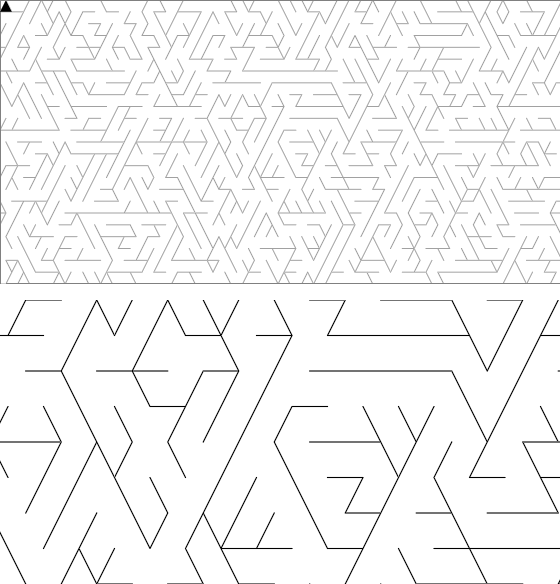
Top, the full canvas; bottom, a detail of the centre.
A Shadertoy shader for this pattern:

```glsl
float hash(vec3 v) {
    return fract(sin(dot(v, vec3(127.1, 311.7, 74.7))) * 43758.5453);
}

// Skewed lattice to plane: one unit per row, odd rows shifted by half a cell
vec2 toPlane(vec2 v) {
    return vec2(v.x + 0.5 * v.y + 0.5, v.y);
}

float segmentDistance(vec2 p, vec2 a, vec2 b) {
    vec2 ab = b - a;
    float t = clamp(dot(p - a, ab) / dot(ab, ab), 0.0, 1.0);
    return length(p - a - ab * t);
}

// Each vertex grows one wall; runs along a lattice line favour straight walls
vec2 wallStep(vec2 v) {
    float bestScore = -1.0;
    vec2 chosen = vec2(1.0, 0.0);
    for (int k = 0; k < 3; k++) {
        float family = float(k);
        vec2 along = k == 0 ? vec2(1.0, 0.0) : vec2(float(1 - k), 1.0);
        float line = k == 0 ? v.y : k == 1 ? v.x : v.x + v.y;
        float place = k == 0 ? v.x : v.y;
        float run = floor((place + 5.0 * hash(vec3(line, 3.0, family))) / 4.0);
        float score = hash(vec3(line, run, family))
                    + 0.9 * hash(vec3(v, family + 7.0))
                    + (k == 0 ? 0.06 : 0.0);
        if (score > bestScore) {
            bestScore = score;
            // Slanted walls lean downward more often than upward
            float up = k == 0 ? 0.5 : 0.35;
            chosen = hash(vec3(line, run, family + 3.0)) < up ? along : -along;
        }
    }
    return chosen;
}

void mainImage(out vec4 fragColor, in vec2 fragCoord) {
    const float rows = 24.0;
    float pixel = rows / iResolution.y;
    vec2 p = fragCoord * pixel;
    float right = iResolution.x * pixel;

    // Nearest wall among the surrounding vertices
    vec2 cell = floor(vec2(p.x - 0.5 - 0.5 * p.y, p.y));
    float wall = 10.0;
    for (int y = -1; y <= 2; y++) {
        for (int x = -1; x <= 2; x++) {
            vec2 v = cell + vec2(x, y);
            vec2 end = v + wallStep(v);
            wall = min(wall, segmentDistance(p, toPlane(v), toPlane(end)));
        }
    }

    // Hairline that fades instead of vanishing below one pixel
    float lineWidth = 0.031;
    float radius = 0.5 * (max(lineWidth, pixel) + pixel);
    float ink = min(lineWidth / pixel, 1.0) * clamp((radius - wall) / pixel, 0.0, 1.0);

    // Frame on the left, top and bottom
    float edge = min(p.x, rows - p.y);
    if (p.x > 0.5 && p.x < right) edge = min(edge, p.y);
    ink = max(ink, clamp((0.042 - edge) / pixel + 0.5, 0.0, 1.0));

    // Solid start marker in the top left cell
    float marker = max(rows - 1.0 - p.y,
                       (2.0 * abs(p.x - 0.5) - (rows - p.y)) / sqrt(5.0));
    ink = max(ink, clamp(0.5 - marker / pixel, 0.0, 1.0));

    fragColor = vec4(vec3(1.0 - ink), 1.0);
}
```
